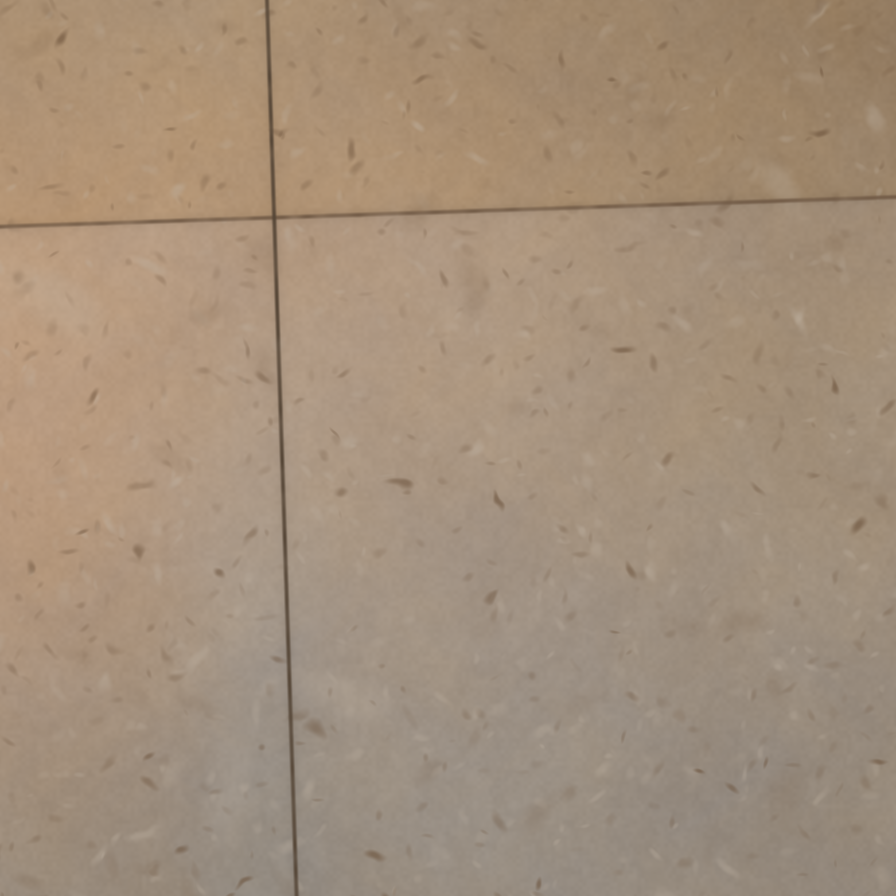
A Shadertoy shader for this texture:

```glsl
// Beige limestone floor tiles with thin brown joints, ragged pits, pale fossils and uneven warm light.
#define JOINT_X 0.331        // foot of the upright joint
#define JOINT_Y 0.747        // left end of the level joint
#define JOINT_LEAN 0.033     // slant shared by both joints
#define JOINT_HALF 0.0021    // half width of a joint
#define JOINT_BLUR 0.0019    // softness of the joint edges
#define PIT_AMOUNT 0.40      // share of cells holding a brown pit
#define FLECK_AMOUNT 0.38    // share of cells holding a pale fleck
#define MOTTLE 0.016         // strength of the cloudy variation
#define GRAIN 0.020          // strength of the fine grain
#define RAGGED 0.005         // how far noise distorts the specks

const vec3 PIT_COLOR = vec3(0.41, 0.31, 0.22);
const vec3 FLECK_COLOR = vec3(0.75, 0.70, 0.64);
const vec3 JOINT_DARK = vec3(0.33, 0.27, 0.21);
const vec3 JOINT_BROWN = vec3(0.44, 0.35, 0.27);

float hash(vec2 p) {
    vec3 q = fract(p.xyx * vec3(0.1031, 0.1030, 0.0973));
    q += dot(q, q.yzx + 33.33);
    return fract((q.x + q.y) * q.z);
}

float valueNoise(vec2 p) {
    vec2 i = floor(p), f = fract(p);
    f = f * f * (3.0 - 2.0 * f);
    return mix(mix(hash(i), hash(i + vec2(1, 0)), f.x),
               mix(hash(i + vec2(0, 1)), hash(i + vec2(1, 1)), f.x), f.y);
}

// Cloudy variation from warped, layered sines, about -1 to 1
float clouds(vec2 p) {
    float sum = 0.0, amp = 0.5;
    for (int i = 0; i < 5; i++) {
        p += 0.6 * sin(p.yx * 1.3 + float(i) * 2.1);
        sum += amp * sin(p.x + 1.7) * sin(p.y + 0.4);
        p = mat2(1.5, 1.1, -1.1, 1.5) * p;
        amp *= 0.62;
    }
    return sum;
}

// Scattered ellipses, one per chosen cell; size is the half extent in cells
float specks(vec2 uv, float cells, float amount, vec2 size, float seed) {
    vec2 p = uv * cells, cell = floor(p);
    float cover = 0.0;
    for (int j = -1; j <= 1; j++)
    for (int i = -1; i <= 1; i++) {
        vec2 id = cell + vec2(i, j), key = id + seed;
        if (hash(key + 7.3) > amount) continue;
        vec2 d = p - id - vec2(hash(key + 1.1), hash(key + 2.7));
        float angle = 1.57 + 3.2 * (hash(key + 4.9) - 0.5);
        d = mat2(cos(angle), -sin(angle), sin(angle), cos(angle)) * d;
        d /= size * mix(0.6, 1.25, hash(key + 5.5));
        float spot = 1.0 - smoothstep(0.2, 1.4, length(d));
        cover = max(cover, spot * mix(0.25, 1.0, hash(key + 9.2)));
    }
    return cover;
}

// Soft round pool of light or shade
float pool(vec2 uv, vec2 center, vec2 radius) {
    vec2 d = (uv - center) / radius;
    return exp(-dot(d, d));
}

float jointLine(float d, float blur) {
    return 1.0 - smoothstep(JOINT_HALF - blur, JOINT_HALF + blur, abs(d));
}

void mainImage(out vec4 fragColor, in vec2 fragCoord) {
    vec2 uv = fragCoord / iResolution.xy;
    float blur = max(1.0 / iResolution.y, JOINT_BLUR);

    // Signed distances to the two joints
    float toUpright = uv.x - JOINT_X + JOINT_LEAN * uv.y;
    float toLevel = uv.y - JOINT_Y - JOINT_LEAN * uv.x;
    float upper = smoothstep(-blur, blur, toLevel);

    // Broad light: cool foot, warm left side, tan upper row
    vec3 color = mix(vec3(0.580, 0.532, 0.478), vec3(0.662, 0.585, 0.508),
                     smoothstep(0.0, 0.58, uv.y + 0.14 * (0.5 - uv.x)));
    color = mix(color, vec3(0.655, 0.560, 0.452), 0.85 * upper);
    color += vec3(0.064, 0.020, -0.012) * pool(uv, vec2(-0.02, 0.47), vec2(0.25, 0.36));
    color += vec3(0.040, 0.019, 0.002) * pool(uv, vec2(0.30, 0.76), vec2(0.40, 0.22));
    color -= vec3(0.082, 0.082, 0.082) * pool(uv, vec2(1.02, 1.04), vec2(0.46, 0.26));
    color -= vec3(0.026, 0.026, 0.038) * pool(uv, vec2(0.90, 0.58), vec2(0.26, 0.22));
    color += vec3(-0.004, 0.014, 0.030) * pool(uv, vec2(0.29, 0.20), vec2(0.08, 0.38));
    color += vec3(0.012, 0.022, 0.034) * pool(uv, vec2(0.56, 0.16), vec2(0.28, 0.26));

    // Mottling and grain at several scales
    color += MOTTLE * clouds(uv * 11.0) * vec3(1.0, 1.0, 0.8);
    color += 0.011 * clouds(uv * 21.0 + 5.0) * vec3(0.8, 0.2, -0.8);
    float grain = 0.9 * valueNoise(uv * 230.0) + 0.7 * valueNoise(uv * vec2(130.0, 110.0) + 9.0)
                + 0.6 * valueNoise(uv * vec2(70.0, 48.0) + 31.0) - 1.1;
    color += GRAIN * grain;

    // Ragged coordinates for everything scattered
    vec2 ragged = uv + RAGGED * (vec2(valueNoise(uv * 80.0), valueNoise(uv * 80.0 + 57.0)) - 0.5)
                + 4.0 * RAGGED * (vec2(valueNoise(uv * 22.0), valueNoise(uv * 22.0 + 57.0)) - 0.5);

    // Pale stains and fossil flecks, then brown pits and pinpricks
    color = mix(color, FLECK_COLOR, 0.30 * specks(ragged, 5.0, 0.35, vec2(0.30, 0.12), 41.0));
    color = mix(color, FLECK_COLOR, 0.42 * specks(ragged, 14.0, FLECK_AMOUNT, vec2(0.20, 0.09), 13.0));
    color = mix(color, FLECK_COLOR, 0.30 * specks(ragged, 34.0, 0.34, vec2(0.28, 0.15), 67.0));
    color = mix(color, PIT_COLOR, 0.16 * specks(ragged, 10.0, 0.35, vec2(0.26, 0.13), 29.0));
    color = mix(color, PIT_COLOR, 0.58 * specks(ragged, 15.0, PIT_AMOUNT, vec2(0.15, 0.065), 83.0));
    color = mix(color, PIT_COLOR, 0.26 * specks(ragged, 34.0, 0.34, vec2(0.26, 0.14), 97.0));

    // Joints: soft grime, a worn brown level line and a darker upright line
    float grime = exp(-abs(toUpright) * 200.0) + exp(-abs(toLevel) * 200.0);
    color *= 1.0 - 0.07 * grime;
    float wear = 0.55 + 0.45 * valueNoise(uv * 70.0);
    color = mix(color, JOINT_BROWN, wear * jointLine(toLevel, blur));
    color = mix(color, JOINT_DARK, (0.5 + 0.5 * wear) * jointLine(toUpright, blur));

    fragColor = vec4(clamp(color, 0.0, 1.0), 1.0);
}
```
